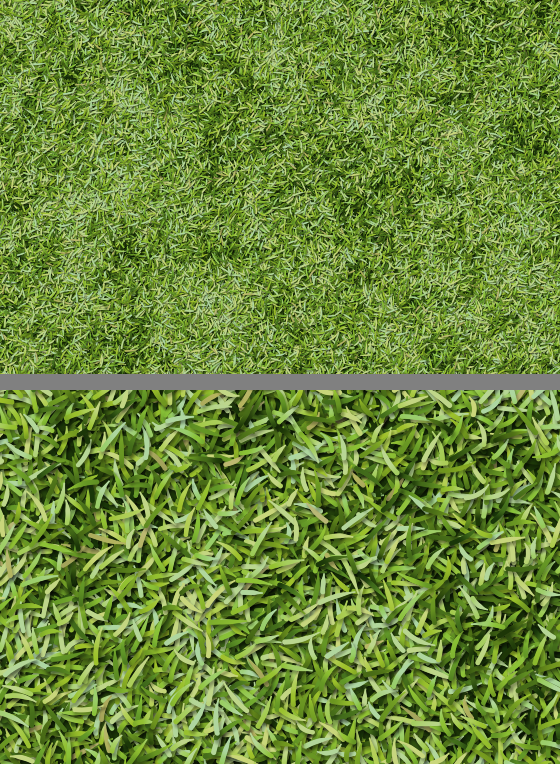
Top, the full canvas; bottom, a detail of the centre.
Give the GLSL for this texture, as a Shadertoy shader.

```glsl
const int LAYERS = 11;
const float CELL = 0.0205;           // blade spacing, in canvas heights
const float HALF_LENGTH = 0.0165;
const float HALF_WIDTH = 0.0022;
const float BEND = 0.0045;
const float SPREAD = 2.3;            // random turn of the blades, in radians
const float LEAN = 0.9;              // shared turn within a patch
const float SHADOW = 0.29;
const vec2 SHADOW_SHIFT = vec2(-0.0015, 0.0025);
const float TONE_BIAS = 0.135;
const float TONE_RANGE = 1.02;
const float PATCH_TONE = 0.20;
const float CLUMP_TONE = 0.17;
const float TUFT_TONE = 0.26;
const float EXPOSURE = 1.05;
const float STRAW_SHARE = 0.012;
const vec3 STRAW = vec3(0.70, 0.66, 0.40);
const vec3 GREENS[6] = vec3[6](
    vec3(0.10, 0.20, 0.03), vec3(0.26, 0.40, 0.09), vec3(0.39, 0.56, 0.13),
    vec3(0.55, 0.72, 0.18), vec3(0.62, 0.77, 0.36), vec3(0.70, 0.80, 0.53));
const float STOPS[6] = float[6](0.03, 0.20, 0.45, 0.68, 0.84, 0.99);

// Integer hash with three outputs in 0..1
vec3 hash3(ivec3 cell) {
    uvec3 v = uvec3(cell) * 1664525u + 1013904223u;
    v.x += v.y * v.z; v.y += v.z * v.x; v.z += v.x * v.y;
    v ^= v >> 16u;
    v.x += v.y * v.z; v.y += v.z * v.x; v.z += v.x * v.y;
    return vec3(v >> 8u) / 16777216.0;
}

float cornerSlope(ivec2 corner, vec2 offset) {
    float angle = 6.2832 * hash3(ivec3(corner, 91)).x;
    return dot(vec2(cos(angle), sin(angle)), offset);
}

float gradientNoise(vec2 p) {
    ivec2 i = ivec2(floor(p));
    vec2 f = fract(p);
    vec2 u = f * f * f * (f * (f * 6.0 - 15.0) + 10.0);
    float low = mix(cornerSlope(i, f),
                    cornerSlope(i + ivec2(1, 0), f - vec2(1, 0)), u.x);
    float high = mix(cornerSlope(i + ivec2(0, 1), f - vec2(0, 1)),
                     cornerSlope(i + ivec2(1, 1), f - vec2(1, 1)), u.x);
    return 1.4 * mix(low, high, u.y);
}

vec3 greenRamp(float tone) {
    vec3 color = GREENS[0];
    for (int i = 1; i < 6; i++)
        color = mix(color, GREENS[i], smoothstep(STOPS[i - 1], STOPS[i], tone));
    return color;
}

// Signed distance to a bent blade that tapers to its tip
float bladeDistance(vec2 p, float halfLength, float bend) {
    float s = clamp(p.x / halfLength, -1.0, 1.0);
    vec2 spine = vec2(s * halfLength, bend * (s * s - 0.4));
    float width = HALF_WIDTH * mix(1.0, 0.35, smoothstep(0.0, 1.0, s));
    return length(p - spine) - width;
}

void mainImage(out vec4 fragColor, in vec2 fragCoord) {
    float pixel = 1.0 / iResolution.y;
    vec2 uv = fragCoord * pixel;

    // Broad patches, clumps and small tufts
    float lean = LEAN * gradientNoise(uv * 3.2 + 53.0);
    float patchTone = PATCH_TONE * gradientNoise(uv * 2.6 + 7.0)
                    + CLUMP_TONE * gradientNoise(uv * 7.5 + 19.0)
                    + TUFT_TONE * gradientNoise(uv * 17.0 + 31.0);
    vec3 color = greenRamp(0.08 + 0.5 * patchTone);

    // Blades, from the ground up
    for (int layer = 0; layer < LAYERS; layer++) {
        float layerHeight = float(layer) / float(LAYERS - 1);
        vec2 p = uv + hash3(ivec3(layer, 5, 17)).xy * CELL;
        ivec2 home = ivec2(floor(p / CELL));
        for (int y = -1; y <= 1; y++)
        for (int x = -1; x <= 1; x++) {
            ivec2 cell = home + ivec2(x, y);
            vec3 place = hash3(ivec3(cell, layer));
            vec3 look = hash3(ivec3(cell, layer + 200));
            vec3 shape = hash3(ivec3(cell, layer + 400));

            vec2 q = p - (vec2(cell) + place.xy) * CELL;
            float angle = 1.35 + lean + SPREAD * (place.z + shape.z - 1.0);
            vec2 along = vec2(cos(angle), sin(angle));
            mat2 toBlade = mat2(along.x, -along.y, along.y, along.x);
            vec2 local = toBlade * q;
            vec2 shadowLocal = toBlade * (q + SHADOW_SHIFT);
            float halfLength = HALF_LENGTH * mix(0.45, 1.0, shape.x);
            float bend = BEND * (shape.y - 0.5);

            float bladeEdge = bladeDistance(local, halfLength, bend);
            float shadowEdge = bladeDistance(shadowLocal, halfLength, bend);
            color *= 1.0 - SHADOW * (1.0 - smoothstep(-0.002, 0.003, shadowEdge));

            // Tone rises from the foot to the tip and with the layer
            float tip = clamp(local.x / halfLength, -1.0, 1.0);
            float tone = TONE_BIAS + TONE_RANGE * look.x
                       + 0.35 * (layerHeight - 0.6) + 0.14 * tip + patchTone;
            vec3 blade = greenRamp(tone);
            float warmth = look.y - 0.5;
            blade *= vec3(1.0 + 0.16 * warmth, 1.0, 1.0 - 0.3 * warmth);
            blade = mix(blade, STRAW, 0.8 * step(1.0 - STRAW_SHARE, look.z));

            float cover = 1.0 - smoothstep(-0.6 * pixel, 0.6 * pixel, bladeEdge);
            color = mix(color, blade, cover);
        }
    }
    fragColor = vec4(clamp(color * EXPOSURE, 0.0, 1.0), 1.0);
}
```
